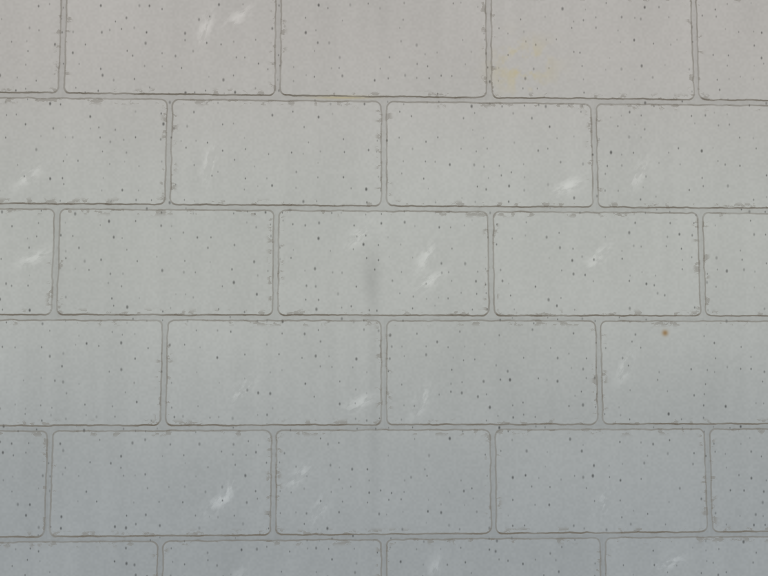
This texture is drawn by a WebGL 2 fragment shader. Its source:

```glsl
#version 300 es
precision highp float;
// Painted grey block wall in running bond, with raised joints, pinholes and scuffs.
uniform vec2 u_resolution;
out vec4 outColor;

#define ROW_HEIGHT 0.190
#define FIRST_JOINT 0.172
#define BLOCK_WIDTH_TOP 0.364
#define BLOCK_WIDTH_BOTTOM 0.385
#define JOINT_HALF 0.0047
#define CORNER_RADIUS 0.011
#define LINE_HALF 0.0014
#define EDGE_WOBBLE 0.0032
#define PIT_CELL 0.021
#define PIT_CHANCE 0.42
#define SCUFF_CHANCE 0.33

const vec3 WARM_PAINT = vec3(0.695, 0.685, 0.668);
const vec3 MID_PAINT = vec3(0.683, 0.692, 0.674);
const vec3 COOL_PAINT = vec3(0.592, 0.612, 0.618);
const vec3 GROOVE = vec3(0.44, 0.42, 0.385);
const vec3 OCHRE = vec3(0.74, 0.68, 0.48);

float hash(vec2 p) {
  vec3 q = fract(vec3(p.xyx) * 0.1031);
  q += dot(q, q.yzx + 33.33);
  return fract((q.x + q.y) * q.z);
}

float noise(vec2 p) {
  vec2 i = floor(p), f = fract(p);
  f = f * f * (3.0 - 2.0 * f);
  return mix(mix(hash(i), hash(i + vec2(1, 0)), f.x),
             mix(hash(i + vec2(0, 1)), hash(i + vec2(1, 1)), f.x), f.y);
}

float fbm(vec2 p) {
  float sum = 0.0, amp = 0.5;
  for (int i = 0; i < 4; i++) {
    sum += amp * noise(p);
    p = p * 2.03 + 17.7;
    amp *= 0.5;
  }
  return sum / 0.9375;
}

float blob(vec2 p, vec2 size) {
  return exp(-dot(p / size, p / size));
}

// Small dark holes, one candidate per cell
float pits(vec2 p, float px) {
  vec2 cell = floor(p / PIT_CELL);
  float h = hash(cell + 5.0);
  vec2 center = 0.2 + 0.6 * vec2(hash(cell + 31.0), hash(cell + 57.0));
  vec2 d = (fract(p / PIT_CELL) - center) * PIT_CELL;
  float radius = mix(0.0006, 0.0018, pow(hash(cell + 83.0), 3.0));
  float hole = 1.0 - smoothstep(radius - px, radius + px, length(d * vec2(1.0, 0.7)));
  return hole * step(h, PIT_CHANCE) * mix(0.12, 0.45, hash(cell + 101.0));
}

// Pale slanted rubs inside one block
float scuffs(vec2 local, vec2 id) {
  float sum = 0.0;
  for (int i = 0; i < 3; i++) {
    vec2 seed = id * 7.0 + float(i) * 13.0 + 40.0;
    vec2 d = local - (vec2(hash(seed), hash(seed + 3.0)) - 0.5) * vec2(0.30, 0.13);
    float a = mix(0.3, 1.4, hash(seed + 9.0));
    d = mat2(cos(a), sin(a), -sin(a), cos(a)) * d;
    float streak = smoothstep(0.35, 0.7, fbm(d * vec2(60.0, 130.0) + seed));
    sum += blob(d, vec2(0.028, 0.011)) * streak * step(hash(seed + 21.0), SCUFF_CHANCE);
  }
  return sum;
}

void main() {
  float px = 1.0 / u_resolution.y;
  // x runs from the middle, y runs down from the top
  vec2 p = (gl_FragCoord.xy - vec2(0.5 * u_resolution.x, u_resolution.y)) * px * vec2(1, -1);

  // Courses tilt and blocks widen slightly with perspective
  float row = (p.y - FIRST_JOINT - 0.0233 * (0.62 - p.y) * p.x) / ROW_HEIGHT;
  float course = floor(row);
  float width = mix(BLOCK_WIDTH_TOP, BLOCK_WIDTH_BOTTOM, p.y);
  float n = p.x / width;
  float col = n + 0.011 * n * n + 0.5 * mod(course, 2.0);
  vec2 id = vec2(floor(col), course);
  vec2 local = (fract(vec2(col, row)) - 0.5) * vec2(width, ROW_HEIGHT);

  // Paint: warm at the top, cool and darker at the bottom
  vec3 color = mix(WARM_PAINT, MID_PAINT, smoothstep(0.05, 0.4, p.y));
  color = mix(color, COOL_PAINT, smoothstep(0.42, 1.0, p.y + 0.08 * p.x * p.x));
  color += 0.014 * (hash(id + 70.0) - 0.5) + 0.030 * (fbm(p * 7.0) - 0.5);
  color += 0.022 * (noise(p * 260.0) - 0.5) + 0.012 * (noise(p * vec2(55.0, 3.0)) - 0.5);

  // Marks: rubs, pinholes, a damp run and ochre stains
  color += 0.075 * scuffs(local, id);
  color *= 1.0 - pits(p, px);
  color *= 1.0 - 0.07 * blob(p - vec2(-0.022, 0.485), vec2(0.018, 0.045));
  color *= 1.0 - 0.025 * blob(p - vec2(-0.018, 0.68), vec2(0.010, 0.24));
  float stain = blob(p - vec2(0.24, 0.115), vec2(0.045, 0.04)) * smoothstep(0.45, 0.7, fbm(p * 45.0));
  color = mix(color, OCHRE, 0.5 * stain + 0.5 * blob(p - vec2(-0.07, 0.169), vec2(0.05, 0.003)));
  color = mix(color, vec3(0.55, 0.43, 0.28), 0.8 * blob(p - vec2(0.488, 0.578), vec2(0.005)));

  // Rounded block outline with a crumbly edge
  vec2 q = abs(local) - 0.5 * vec2(width, ROW_HEIGHT) + JOINT_HALF;
  vec2 c = q + CORNER_RADIUS;
  float edge = length(max(c, 0.0)) + min(max(c.x, c.y), 0.0) - CORNER_RADIUS;
  edge += EDGE_WOBBLE * (fbm(p * 65.0) - 0.5);

  // Mortar ridge, then grooves: strongest under a block, softer on its sides
  color *= 1.0 - 0.045 * smoothstep(-px, px, edge);
  float level = smoothstep(-0.006, 0.006, q.y - q.x);
  float strength = mix(0.44, local.y > 0.0 ? 0.85 : 0.48, level);
  strength *= 0.6 + 0.6 * noise(p * 38.0);
  float groove = 1.0 - smoothstep(LINE_HALF - px * 0.7, LINE_HALF + px * 0.7, abs(edge));
  float chips = smoothstep(0.60, 0.74, fbm(p * vec2(75.0, 110.0) + 9.0)) * blob(vec2(edge + 0.004, 0.0), vec2(0.005));
  color = mix(color, GROOVE, clamp(groove * strength + 0.35 * chips, 0.0, 1.0));

  outColor = vec4(color, 1.0);
}
```
